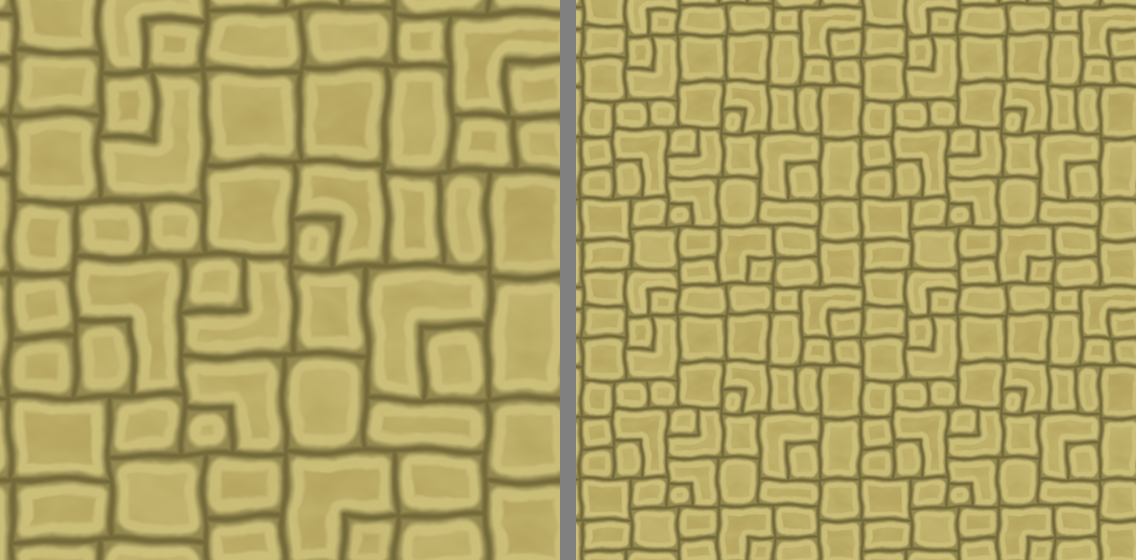
Left, the tile; right, the same tile 2 across and 2 down.
A three.js fragment shader for this texture:

```glsl
#define CELLS 6.0          // even, so the wall pattern wraps
#define JITTER 0.29        // wall shift, in cells
#define BEND 0.0035        // hand-drawn bending of the walls
#define WOBBLE 0.0022      // roughness of stone outlines
#define JOINT_WIDTH 0.010
#define RIM_START 0.0045
#define RIM_FULL 0.0175
#define RIM_END 0.031
#define RIM_SOFTNESS 0.0045
#define TAU 6.2831853

varying vec2 vUv;

const vec3 JOINT_DARK = vec3(0.45, 0.41, 0.225);
const vec3 JOINT_LIGHT = vec3(0.58, 0.54, 0.315);
const vec3 RIM = vec3(0.80, 0.75, 0.475);
const vec3 FACE_LIGHT = vec3(0.765, 0.71, 0.435);
const vec3 FACE_DARK = vec3(0.70, 0.635, 0.36);

float hash(vec2 cell, float salt) {
  cell = mod(cell, CELLS);
  return fract(sin(dot(cell, vec2(127.1, 311.7)) + salt * 74.7) * 43758.545);
}

// Layered sines with whole frequencies, so they wrap; range about -1 to 1
float brush(vec2 uv, vec2 freq, float phase) {
  vec2 a = uv * TAU;
  float sum = 0.0;
  float amp = 0.6;
  for (int i = 1; i <= 3; i++) {
    vec2 f = floor(freq * float(i));
    float bendX = 1.6 * sin(f.y * a.y + phase * 1.7);
    float bendY = 1.6 * sin(f.x * a.x - phase * 2.3);
    sum += amp * sin(f.x * a.x + bendX + phase) * cos(f.y * a.y + bendY - phase);
    amp *= 0.6;
    phase += 2.1;
  }
  return sum;
}

// Position of the wall through a grid vertex
vec2 wallAt(vec2 vertex) {
  return vertex + (hash(vertex, 1.0) * 2.0 - 1.0) * JITTER;
}

// Rectangle of a cell: walls alternate between upright and level
void cellRect(vec2 cell, out vec2 lo, out vec2 hi) {
  vec2 a = wallAt(cell);
  vec2 b = wallAt(cell + vec2(1.0, 0.0));
  vec2 c = wallAt(cell + vec2(0.0, 1.0));
  vec2 d = wallAt(cell + 1.0);
  bool even = mod(cell.x + cell.y, 2.0) < 0.5;
  lo = even ? vec2(a.x, b.y) : vec2(c.x, a.y);
  hi = even ? vec2(d.x, c.y) : vec2(b.x, d.y);
}

// Distance inwards from the edge of a rounded rectangle
float rectDepth(vec2 p, vec2 lo, vec2 hi, float radius) {
  vec2 q = abs(p - 0.5 * (lo + hi)) - 0.5 * (hi - lo) + radius;
  return radius - length(max(q, 0.0)) - min(max(q.x, q.y), 0.0);
}

void main() {
  vec2 bend = sin(TAU * (vUv.yx * vec2(4.0, 3.0) + vUv * vec2(2.0, 3.0)))
            + 0.6 * sin(TAU * (vUv.yx * vec2(9.0, 8.0) - vUv * 3.0) + 1.3);
  vec2 uv = vUv + BEND * bend;
  vec2 p = uv * CELLS;

  // Find the rectangle that holds this point
  vec2 id = floor(p);
  vec2 lo = id;
  vec2 hi = id + 1.0;
  for (int y = -1; y <= 1; y++) {
    for (int x = -1; x <= 1; x++) {
      vec2 cell = floor(p) + vec2(float(x), float(y));
      vec2 a, b;
      cellRect(cell, a, b);
      if (all(greaterThanEqual(p, a)) && all(lessThan(p, b))) {
        id = cell;
        lo = a;
        hi = b;
      }
    }
  }

  // Cut large rectangles into an L and its filler, long ones in two
  vec2 size = hi - lo;
  float kind = hash(id, 2.0);
  float cutAt = mix(0.43, 0.57, hash(id, 3.0));
  float piece = 0.0;
  bool notched = false;
  vec2 notchLo = lo;
  vec2 notchHi = hi;
  if (min(size.x, size.y) > 0.95 && kind < 0.6) {
    vec2 side = step(0.5, vec2(hash(id, 4.0), hash(id, 5.0)));
    vec2 corner = mix(lo, hi, side);
    vec2 inner = corner + (1.0 - 2.0 * side) * size * cutAt;
    notchLo = min(corner, inner);
    notchHi = max(corner, inner);
    notched = !(all(greaterThanEqual(p, notchLo)) && all(lessThan(p, notchHi)));
    if (!notched) {
      lo = notchLo;
      hi = notchHi;
      piece = 1.0;
    }
  } else if (max(size.x, size.y) > 1.1 && kind > 0.35) {
    vec2 axis = size.x > size.y ? vec2(1.0, 0.0) : vec2(0.0, 1.0);
    vec2 cut = lo + size * cutAt;
    piece = step(dot(cut, axis), dot(p, axis));
    if (piece > 0.5) lo = mix(lo, cut, axis);
    else hi = mix(hi, cut, axis);
  }

  // Depth from the wall, and from the rounded outline of the stone
  float seed = hash(id, 6.0 + piece);
  float wall = rectDepth(p, lo, hi, 0.0);
  float depth = rectDepth(p, lo, hi, mix(0.12, 0.23, seed));
  if (notched) {
    float notchGap = -rectDepth(p, notchLo, notchHi, 0.0);
    wall = min(wall, notchGap);
    depth = min(depth, notchGap);
  }
  wall /= CELLS;
  float rough = brush(uv, vec2(7.0, 6.0), seed * TAU);
  float streak = brush(uv, vec2(3.0, 5.0), seed * 17.0);
  depth = depth / CELLS + WOBBLE * rough;

  // Soft joint, pale worn rim, muted painted face
  vec3 color = mix(JOINT_DARK, JOINT_LIGHT, smoothstep(0.0, JOINT_WIDTH, wall + 0.001 * streak));
  vec3 rim = mix(RIM, FACE_LIGHT, 0.35 * hash(id, 8.0 + piece) + 0.15 * rough);
  color = mix(color, rim, smoothstep(RIM_START, RIM_FULL, depth));
  float tone = 0.5 + 0.3 * streak + 0.5 * (seed - 0.5) - 4.0 * (depth - 0.045);
  vec3 face = mix(FACE_DARK, FACE_LIGHT, clamp(tone, 0.0, 1.0));
  float inner = depth - RIM_END + 0.005 * streak;
  color = mix(color, face, smoothstep(-RIM_SOFTNESS, RIM_SOFTNESS, inner));
  gl_FragColor = vec4(color, 1.0);
}
```
